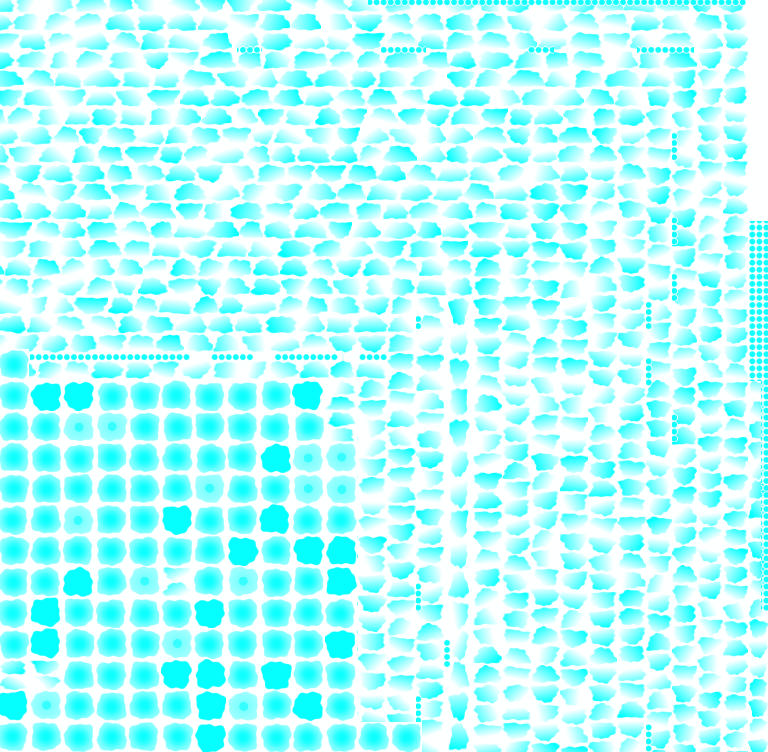
This pattern is drawn by a WebGL 1 fragment shader. Its source:

```glsl
precision highp float;
// A packed sheet of cyan blobs: a block of large cells, wrapped by rows above and columns at right.
uniform vec2 u_resolution;

float hash(vec2 p) {
  vec3 q = fract(vec3(p.xyx) * 0.1031);
  q += dot(q, q.yzx + 33.33);
  return fract((q.x + q.y) * q.z);
}

vec3 hash3(vec2 p) {
  return vec3(hash(p + 3.7), hash(p + 19.1), hash(p + 41.3));
}

float fill(float d) {
  float soft = 20.0 / u_resolution.x;
  return smoothstep(soft, -soft, d);
}

// Signed distance to a rounded box with a wavy outline
float wavyBlob(vec2 v, vec2 halfSize, float wave, vec3 seed) {
  vec2 n = v / halfSize;
  float a = atan(n.y, n.x);
  float edge = 0.93 + wave * (sin(3.0 * a + 6.3 * seed.x)
    + 0.7 * sin(5.0 * a + 6.3 * seed.y) + 0.6 * sin(9.0 * a + 6.3 * seed.z));
  float norm = mix(length(n), pow(dot(n * n, n * n), 0.25), 0.75);
  return (norm - edge) * min(halfSize.x, halfSize.y);
}

// Small dome-like piece shaded by a soft linear gradient
float shard(vec2 v, vec2 halfSize, vec2 id) {
  vec3 seed = hash3(id);
  vec2 n = v / halfSize;
  float turn = 6.283 * seed.y;
  float shade = 0.4 + 0.42 * dot(n, vec2(cos(turn), sin(turn))) + 0.5 * (seed.z - 0.5);
  float up = seed.x < 0.2 ? -1.0 : 1.0;
  v.x *= 1.08 + 0.26 * up * n.y;
  return clamp(shade, 0.0, 1.0) * fill(wavyBlob(v, halfSize, 0.075, seed));
}

// Large cell: solid, radial glow, or pale with a central dot
float largeCell(vec2 v, vec2 id) {
  vec3 seed = hash3(id + 70.0);
  float kind = hash(id + 7.0);
  v -= 0.06 * (seed.yz - 0.5);
  float r = length(v);
  float shade = mix(0.96, 0.46, smoothstep(0.05, 0.5, r));
  if (kind < 0.14) shade = 1.0;
  if (kind > 0.85) shade = max(mix(0.58, 0.36, r * 2.0), 0.8 * fill(r - 0.15));
  float wave = kind < 0.14 ? 0.06 : 0.045;
  return shade * fill(wavyBlob(v, vec2(0.475, 0.46), wave, seed));
}

float dotRun(float across, float along) {
  return length(vec2(across, (fract(along / 0.22) - 0.5) * 0.22)) - 0.09;
}

// Dots lie over the pieces with a thin clear margin
float addDots(float ink, float d) {
  return max(ink * smoothstep(0.0, 0.05, d), 0.95 * fill(d));
}

// Horizontal line of dots, broken by chance
float dotLine(vec2 p, float y, vec2 span, float density) {
  float on = step(hash(vec2(floor(p.x / 0.66), y)), density);
  on *= step(span.x, p.x) * step(p.x, span.y);
  return on > 0.5 ? dotRun(p.y - y, p.x) : 1.0;
}

float largeBlock(vec2 p) {
  vec2 size = vec2(1.025, 0.969);
  vec2 g = (p + vec2(0.1, 0.015)) / size;
  vec2 id = floor(g);
  vec2 v = (fract(g) - 0.5) * size;
  bool split = id.x > 9.5 && id.x < 10.5 && id.y > 9.5;
  split = split || (id.y == 2.0 && id.x < 1.5) || (id.x == 5.0 && id.y == 5.0);
  if (!split) return largeCell(v, id);
  float halfId = step(0.0, v.y);
  v.y -= (halfId - 0.5) * 0.48;
  return shard(v, vec2(0.42, 0.22), id + vec2(0.0, 50.0 * halfId));
}

float rowPieces(float x, float y, float row, float end) {
  float w = 0.86 + 0.16 * hash(vec2(row, 5.0));
  float u = (end - x) / w;
  u += 0.12 * sin(2.0 * u) * sin(row * 2.4);
  vec2 v = vec2((fract(u) - 0.5) * w, y - 12.775 - 0.59 * row);
  return shard(v, vec2(0.485 * w, 0.27), vec2(floor(u), row + 100.0));
}

float columnPieces(vec2 p) {
  float c = floor((p.x - 11.19) / 0.9), w = 0.9, left = 11.19 + 0.9 * c;
  if (p.x > 20.19) {
    c = min(10.0 + floor((p.x - 20.19) / 0.8), 14.0);
    w = c > 13.5 ? 0.61 : 0.8;
    left = 20.19 + 0.8 * (c - 10.0);
  }
  float top = 12.48 + 0.59 * floor((left + 0.5 * w - 12.48) / 0.59 + 0.5);
  if (c < 0.5) top -= 0.24;
  if (c > 13.5) top = 11.6;
  float h = c == 3.0 ? 0.95 : 0.57 + 0.06 * hash(vec2(c, 9.0));
  float u = (top - p.y) / h;
  vec2 v = vec2(p.x - left - 0.5 * w, (fract(u) - 0.5) * h);
  float wide = c == 3.0 ? 0.3 : 0.475 * w;
  float ink = u < 0.0 ? 0.0 : shard(v, vec2(wide, 0.46 * h), vec2(c + 60.0, floor(u)));
  // Short vertical runs on some column edges
  bool dotted = (c > 0.5 && c < 3.5) || (c > 9.5 && c < 11.5);
  if (dotted && hash(vec2(c, floor(p.y / 0.88) + 31.0)) > 0.85)
    ink = addDots(ink, dotRun(p.x - left - 0.08, p.y));
  return ink;
}

void main() {
  vec2 p = gl_FragCoord.xy / u_resolution * vec2(24.0, 23.5);
  // Row index, and where that row meets the columns along the diagonal
  float y = p.y < 12.48 ? min(p.y + 0.24, 12.479) : p.y;
  float row = floor((y - 12.48) / 0.59);
  float mid = 12.775 + 0.59 * row;
  float end = 11.19 + 0.9 * ceil((mid - 11.64) / 0.9);
  if (end > 20.2) end = 20.19 + 0.8 * ceil((mid - 20.59) / 0.8);

  float ink;
  bool inBlock = (p.x < 11.17 && p.y < 11.61) || (p.x < 13.2 && p.y < 0.95);
  if (inBlock || (p.x < 0.92 && p.y < 12.58)) ink = largeBlock(p);
  else if (p.y > 11.65 && p.x < end) ink = rowPieces(p.x, y, row, end);
  else ink = columnPieces(p);

  // Dot lines between rows
  ink = addDots(ink, dotLine(p, 12.34, vec2(0.95, 12.1), 0.9));
  ink = addDots(ink, dotLine(p, 21.94, vec2(7.4, 8.2), 1.0));
  ink = addDots(ink, dotLine(p, 21.94, vec2(11.9, 13.3), 1.0));
  ink = addDots(ink, dotLine(p, 21.94, vec2(16.5, 17.3), 1.0));
  ink = addDots(ink, dotLine(p, 21.94, vec2(19.9, 21.7), 1.0));
  ink = addDots(ink, dotLine(p, 23.43, vec2(11.5, 23.3), 0.9));

  // Dot grid on the right margin, with a single column trailing below
  float gridLeft = p.y > 11.6 ? 23.4 : 23.78;
  if (p.x > gridLeft && p.y > 4.4 && p.y < 16.6)
    ink = addDots(ink, dotRun((fract((p.x - 23.4) / 0.22) - 0.5) * 0.22, p.y));

  gl_FragColor = vec4(mix(vec3(0.995, 1.0, 1.0), vec3(0.02, 1.0, 1.0), ink), 1.0);
}
```
